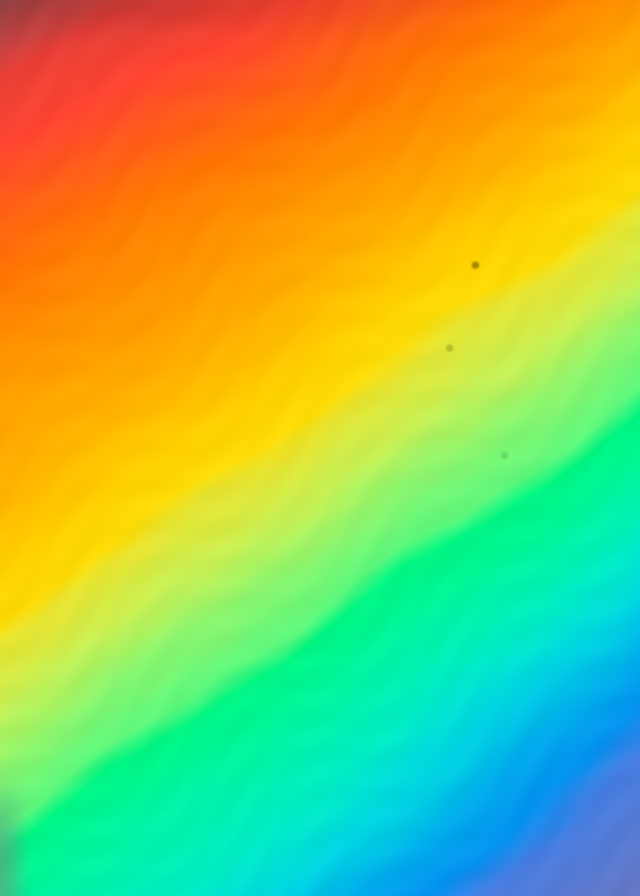
A Shadertoy shader for this background:

```glsl
#define ASPECT 0.7135
#define BAND_SLOPE 0.485
#define RIPPLE 0.016
#define FINE_RIPPLE 0.006
#define SWAY 0.006
#define GRAIN 0.012
#define SPECK_SIZE 0.0045

const vec3 MAROON  = vec3(0.62, 0.28, 0.30);
const vec3 CRIMSON = vec3(0.90, 0.25, 0.22);
const vec3 RED     = vec3(1.00, 0.27, 0.19);
const vec3 EMBER   = vec3(1.00, 0.45, 0.02);
const vec3 ORANGE  = vec3(1.00, 0.56, 0.00);
const vec3 AMBER   = vec3(1.00, 0.68, 0.00);
const vec3 GOLD    = vec3(1.00, 0.81, 0.00);
const vec3 YELLOW  = vec3(0.99, 0.86, 0.02);
const vec3 LEMON   = vec3(0.91, 0.89, 0.18);
const vec3 LIME    = vec3(0.78, 0.94, 0.33);
const vec3 LEAF    = vec3(0.55, 0.96, 0.43);
const vec3 MINT    = vec3(0.36, 0.97, 0.49);
const vec3 EMERALD = vec3(0.00, 0.96, 0.51);
const vec3 JADE    = vec3(0.00, 0.96, 0.63);
const vec3 TEAL    = vec3(0.00, 0.92, 0.78);
const vec3 CYAN    = vec3(0.00, 0.84, 0.88);
const vec3 SKY     = vec3(0.00, 0.68, 0.92);
const vec3 AZURE   = vec3(0.02, 0.57, 0.94);
const vec3 VIOLET  = vec3(0.28, 0.49, 0.88);
const vec3 SLATE   = vec3(0.39, 0.47, 0.78);
const vec3 MOSS    = vec3(0.33, 0.68, 0.50);

vec2 hash2(vec2 p) {
    vec2 k = vec2(dot(p, vec2(127.1, 311.7)), dot(p, vec2(269.5, 183.3)));
    return fract(sin(k) * 43758.5);
}

// Soft distance to the nearest cell centre
float cells(vec2 p) {
    vec2 cell = floor(p), f = fract(p);
    float sum = 0.0;
    for (int y = -1; y <= 1; y++)
    for (int x = -1; x <= 1; x++) {
        vec2 o = vec2(x, y);
        sum += exp(-9.0 * length(o + hash2(cell + o) - f));
    }
    return -log(sum) / 9.0;
}

float ramp(float a, float b, float t) {
    return clamp((t - a) / (b - a), 0.0, 1.0);
}

// Colour across the bands, from warm to cold
vec3 spectrum(float t) {
    vec3 c = mix(MAROON, CRIMSON, ramp(-0.18, -0.09, t));
    c = mix(c, RED,     ramp(-0.09, -0.01, t));
    c = mix(c, EMBER,   ramp(-0.01, 0.117, t));
    c = mix(c, ORANGE,  ramp(0.117, 0.195, t));
    c = mix(c, AMBER,   ramp(0.195, 0.30, t));
    c = mix(c, GOLD,    ramp(0.30, 0.39, t));
    c = mix(c, YELLOW,  ramp(0.39, 0.45, t));
    c = mix(c, LEMON,   ramp(0.45, 0.475, t));
    c = mix(c, LIME,    ramp(0.475, 0.547, t));
    c = mix(c, LEAF,    ramp(0.547, 0.612, t));
    c = mix(c, MINT,    ramp(0.612, 0.68, t));
    c = mix(c, EMERALD, ramp(0.68, 0.71, t));
    c = mix(c, JADE,    ramp(0.71, 0.78, t));
    c = mix(c, TEAL,    ramp(0.78, 0.885, t));
    c = mix(c, CYAN,    ramp(0.885, 0.964, t));
    c = mix(c, SKY,     ramp(0.964, 1.04, t));
    c = mix(c, AZURE,   ramp(1.04, 1.107, t));
    c = mix(c, VIOLET,  ramp(1.107, 1.16, t));
    return mix(c, SLATE, ramp(1.16, 1.28, t));
}

void mainImage(out vec4 fragColor, in vec2 fragCoord) {
    vec2 uv = fragCoord / iResolution.xy;
    vec2 q = vec2(uv.x * ASPECT, 1.0 - uv.y);

    // Bands fan out: shallow at the top, steep at the bottom
    float side = uv.x - 0.5;
    float base = q.y + BAND_SLOPE * side;
    float slope = 0.357 + 0.121 * smoothstep(0.08, 0.39, base)
                        + 0.143 * smoothstep(0.73, 0.96, base);
    float t = q.y + slope * side;

    // Ragged edges, stretched along the bands
    vec2 flow = vec2(dot(q, vec2(0.83, -0.56)), dot(q, vec2(0.56, 0.83)));
    t += RIPPLE * (cells(flow * vec2(9.0, 20.0)) - 0.4);
    t += FINE_RIPPLE * (cells(flow * vec2(24.0, 52.0) + 7.0) - 0.4);
    t += SWAY * sin(flow.x * 17.0 + 2.0 * sin(flow.y * 9.0));
    vec3 color = spectrum(t);

    // Dull corners at the left, faint shade along the top
    float mossy = smoothstep(0.055, 0.0, uv.x) * smoothstep(0.16, 0.04, uv.y);
    color = mix(color, MOSS, 0.8 * mossy);
    color *= 1.0 - 0.1 * smoothstep(0.06, 0.0, q.y) * smoothstep(0.9, 0.3, uv.x);

    // Brush streaks
    color += GRAIN * sin(flow.y * 140.0 + 3.0 * sin(flow.x * 21.0))
                   * sin(flow.x * 33.0 + flow.y * 19.0);

    // Dust specks along a curve
    for (int i = 0; i < 3; i++) {
        float k = float(i);
        vec2 speck = vec2(0.530, 0.296) + k * vec2(-0.0736, 0.0788)
                   + k * k * vec2(0.0449, 0.0137);
        float d = length(q - speck);
        color *= 1.0 - 0.35 / (1.0 + k) * smoothstep(SPECK_SIZE * 1.4, SPECK_SIZE * 0.4, d);
    }
    fragColor = vec4(clamp(color, 0.0, 1.0), 1.0);
}
```
